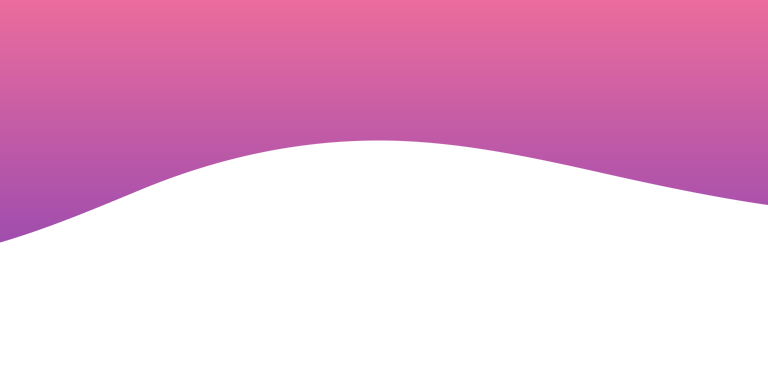
This background is drawn by a Shadertoy shader. Its source:

```glsl
// A pink to purple vertical gradient above a smooth white hill.
// The hill outline is a chain of cubic Hermite spans joined with equal slopes,
// and its edge is softened over about one pixel.

const vec3 PINK = vec3(0.922, 0.424, 0.616);
const vec3 PURPLE = vec3(0.455, 0.230, 0.721);
const vec3 WHITE = vec3(1.0);

// Each knot holds position x, height y and slope z, in canvas fractions.
const int KNOT_COUNT = 5;
const vec3 KNOTS[KNOT_COUNT] = vec3[KNOT_COUNT](
    vec3(0.0, 0.3685, 0.58),
    vec3(0.1823, 0.5052, 0.83),
    vec3(0.4935, 0.6341, 0.0),
    vec3(0.7812, 0.5508, -0.45),
    vec3(1.0, 0.4661, -0.29)
);

// Cubic through two knots, matching the height and slope of both.
float hermite(vec3 a, vec3 b, float x) {
    float span = b.x - a.x;
    float t = clamp((x - a.x) / span, 0.0, 1.0);
    float s = 1.0 - t;
    float heights = mix(a.y, b.y, t * t * (3.0 - 2.0 * t));
    return heights + span * t * s * (a.z * s - b.z * t);
}

// Height of the hill at x, taken from the span that contains x.
float hillHeight(float x) {
    float height = KNOTS[0].y;
    for (int i = 0; i < KNOT_COUNT - 1; i++) {
        if (x >= KNOTS[i].x) height = hermite(KNOTS[i], KNOTS[i + 1], x);
    }
    return height;
}

// Coverage of the region below an edge, softened over one pixel.
float coverBelow(float y, float edge, float softness) {
    return clamp(0.5 + (edge - y) / softness, 0.0, 1.0);
}

void mainImage(out vec4 fragColor, in vec2 fragCoord) {
    vec2 uv = fragCoord / iResolution.xy;

    // Sky gradient
    vec3 sky = mix(PURPLE, PINK, uv.y);

    // White hill
    float hill = coverBelow(uv.y, hillHeight(uv.x), 1.1 / iResolution.y);
    fragColor = vec4(mix(sky, WHITE, hill), 1.0);
}
```
